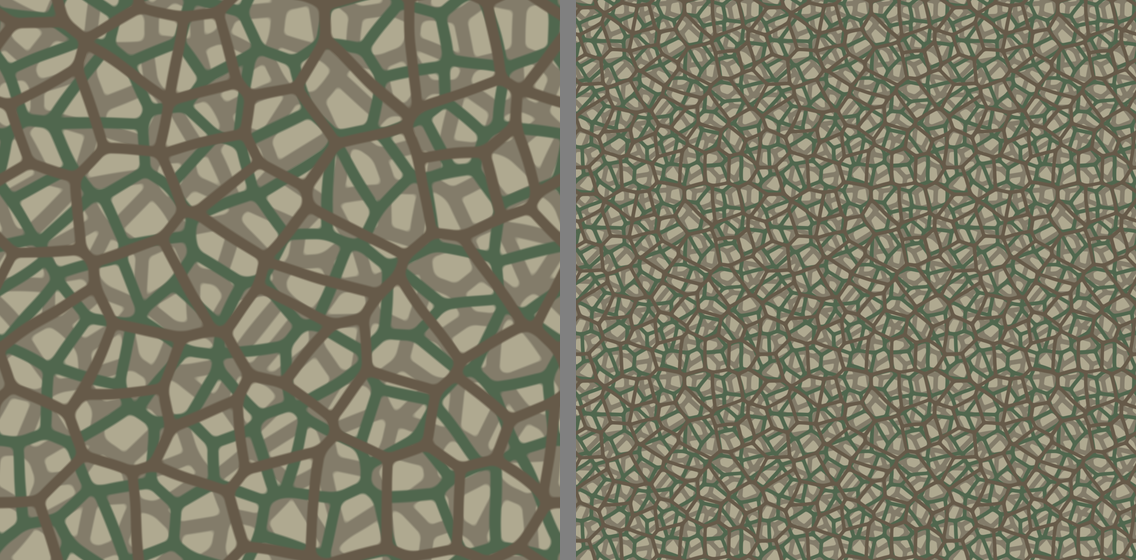
Left, the tile; right, the same tile 3 across and 3 down.
A Shadertoy shader for this pattern:

```glsl
// Seamless camouflage net: three overlapping webs of Voronoi cell borders on a pale ground.

#define TAUPE_CELLS 12.0    // cells per side, whole numbers so that the webs wrap
#define GREEN_CELLS 9.0
#define BROWN_CELLS 7.0
#define TAUPE_WIDTH 0.0250  // strand widths, in canvas units
#define GREEN_WIDTH 0.0200
#define BROWN_WIDTH 0.0190
#define JITTER 0.96         // irregularity of the cells
#define ROUNDING 0.008      // fillet where strands meet
#define SOFTNESS 0.0026     // half width of the blurred edge
#define WARP_CELLS 8.0      // whole number of bends per side
#define WARP_AMOUNT 0.007

const vec3 CREAM = vec3(0.685, 0.662, 0.565);
const vec3 TAUPE = vec3(0.512, 0.487, 0.417);
const vec3 GREEN = vec3(0.315, 0.402, 0.306);
const vec3 BROWN = vec3(0.400, 0.353, 0.286);

// Integer hash of a lattice point, wrapped with the given period.
vec2 hashWrapped(vec2 cell, float period, uint seed) {
    uvec2 q = uvec2(mod(cell, period));
    uint h = q.x * 1597334677u ^ q.y * 3812015801u ^ seed * 2654435769u;
    h = (h ^ (h >> 16)) * 2146121005u;
    h = (h ^ (h >> 15)) * 2221713035u;
    h ^= h >> 16;
    return vec2(h & 65535u, h >> 16) / 65535.0;
}

float cornerGradient(vec2 cell, vec2 offset, uint seed) {
    float angle = 6.2831853 * hashWrapped(cell, WARP_CELLS, seed).x;
    return dot(vec2(cos(angle), sin(angle)), offset);
}

// Periodic gradient noise, roughly -0.7 to 0.7.
float gradientNoise(vec2 p, uint seed) {
    vec2 i = floor(p), f = fract(p);
    vec2 u = f * f * f * (f * (f * 6.0 - 15.0) + 10.0);
    vec2 x = vec2(1.0, 0.0), y = vec2(0.0, 1.0);
    float low = mix(cornerGradient(i, f, seed), cornerGradient(i + x, f - x, seed), u.x);
    float high = mix(cornerGradient(i + y, f - y, seed),
                     cornerGradient(i + 1.0, f - 1.0, seed), u.x);
    return mix(low, high, u.y);
}

float smoothMin(float a, float b, float k) {
    float h = max(k - abs(a - b), 0.0) / k;
    return min(a, b) - 0.25 * h * h * k;
}

// Vector from a position inside a grid cell to the seed point of a neighbour.
vec2 toSeed(vec2 cell, vec2 neighbour, vec2 f, float cells, uint seed) {
    vec2 jitter = 0.5 + JITTER * (hashWrapped(cell + neighbour, cells, seed) - 0.5);
    return neighbour + jitter - f;
}

// Distance to the nearest Voronoi border, in canvas units.
float borderDistance(vec2 uv, float cells, uint seed) {
    vec2 p = uv * cells, cell = floor(p), f = p - cell;
    vec2 home = vec2(0.0), nearest = vec2(8.0);
    for (int y = -2; y <= 2; y++)
    for (int x = -2; x <= 2; x++) {
        vec2 n = vec2(x, y);
        vec2 r = toSeed(cell, n, f, cells, seed);
        if (dot(r, r) < dot(nearest, nearest)) {
            nearest = r;
            home = n;
        }
    }
    float d = 8.0;
    for (int y = -2; y <= 2; y++)
    for (int x = -2; x <= 2; x++) {
        vec2 r = toSeed(cell, home + vec2(x, y), f, cells, seed);
        vec2 across = r - nearest;
        if (dot(across, across) > 1e-5)
            d = smoothMin(d, dot(0.5 * (nearest + r), normalize(across)), ROUNDING * cells);
    }
    return d / cells;
}

// Coverage of one web, its strands gently bent by noise.
float web(vec2 uv, float cells, float width, uint seed) {
    vec2 bend = vec2(gradientNoise(uv * WARP_CELLS, seed + 10u),
                     gradientNoise(uv * WARP_CELLS, seed + 20u));
    float d = borderDistance(uv + WARP_AMOUNT * bend, cells, seed) - 0.5 * width;
    float edge = max(SOFTNESS, 0.7 / min(iResolution.x, iResolution.y));
    return 1.0 - smoothstep(-edge, edge, d);
}

void mainImage(out vec4 fragColor, in vec2 fragCoord) {
    vec2 uv = fragCoord / iResolution.xy;
    // Layers from the ground up
    vec3 color = CREAM;
    color = mix(color, TAUPE, web(uv, TAUPE_CELLS, TAUPE_WIDTH, 1u));
    color = mix(color, GREEN, web(uv, GREEN_CELLS, GREEN_WIDTH, 2u));
    color = mix(color, BROWN, web(uv, BROWN_CELLS, BROWN_WIDTH, 3u));
    fragColor = vec4(color, 1.0);
}
```
